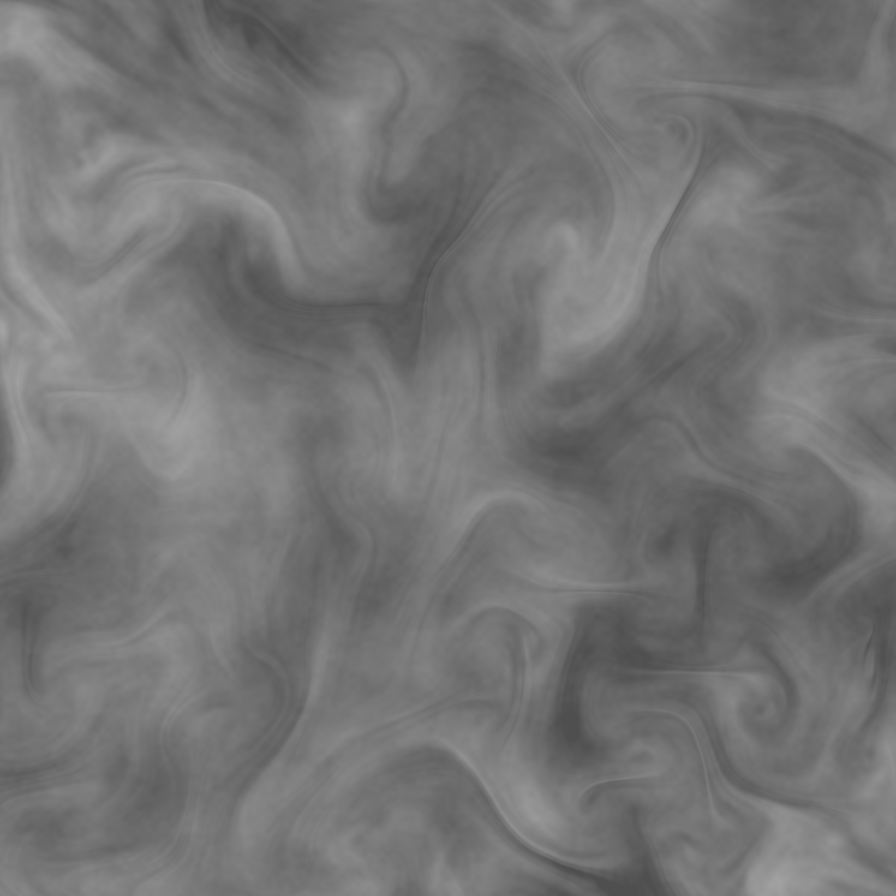
Write a WebGL 1 fragment shader that draws this texture.

```glsl
precision highp float;

uniform vec2 u_resolution;

float hash(vec2 p) {
  return fract(sin(dot(p, vec2(127.1, 311.7))) * 43758.5453);
}

float noise(vec2 p) {
  vec2 cell = floor(p);
  vec2 f = fract(p);
  f = f * f * f * (f * (f * 6.0 - 15.0) + 10.0);
  float low = mix(hash(cell), hash(cell + vec2(1.0, 0.0)), f.x);
  float high = mix(hash(cell + vec2(0.0, 1.0)), hash(cell + vec2(1.0, 1.0)), f.x);
  return mix(low, high, f.y);
}

// Rotated octaves, shifted to average zero
float fbm(vec2 p) {
  float sum = 0.0;
  float amplitude = 0.5;
  for (int i = 0; i < 5; i++) {
    p = mat2(1.6, 1.2, -1.2, 1.6) * p + 7.3;
    sum += amplitude * (noise(p) - 0.5);
    amplitude *= 0.5;
  }
  return sum;
}

float stream(vec2 p) {
  vec2 turned = mat2(0.8, 0.6, -0.6, 0.8) * p;
  return noise(turned * 4.5 + 3.7) + 0.3 * noise(p * 9.0 + 21.4);
}

// Divergence-free flow along the contours of the stream function
vec2 flow(vec2 p) {
  vec2 e = vec2(0.004, 0.0);
  float dx = stream(p + e.xy) - stream(p - e.xy);
  float dy = stream(p + e.yx) - stream(p - e.yx);
  return vec2(dy, -dx) / (2.0 * e.x);
}

void main() {
  vec2 uv = gl_FragCoord.xy / u_resolution;

  // Carry the point upstream, averaging noise along the path into streaks
  vec2 carried = uv;
  float streaks = 0.0;
  for (int i = 0; i < 12; i++) {
    carried -= 0.0033 * flow(carried);
    streaks += (noise(carried * 75.0) + noise(carried * 38.0 + 9.0) - 1.0) / 12.0;
  }

  // Drawn-out clouds, soft still haze, streaks in patches, and faint grain
  float clouds = fbm(carried * 2.8 + 11.0);
  float haze = fbm(uv * 3.4 + 60.0);
  float wisps = fbm(carried * 11.0 + 5.0);
  float streakiness = smoothstep(0.35, 0.75, noise(uv * 5.0 + 40.0));
  float grain = noise(uv * 150.0) - 0.5;

  float gray = 0.463 + 0.36 * clouds + 0.3 * haze;
  gray += 0.07 * wisps + mix(0.02, 0.11, streakiness) * streaks + 0.016 * grain;
  gl_FragColor = vec4(vec3(clamp(gray, 0.31, 0.64)), 1.0);
}
```
